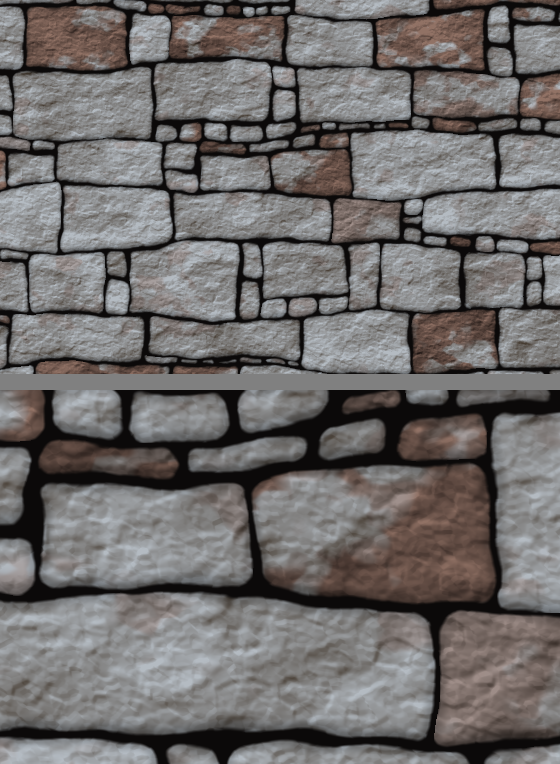
Top, the full canvas; bottom, a detail of the centre.
Reproduce this texture procedurally as a Shadertoy shader.

```glsl
const float COURSES = 6.1;
const float STONE_WIDTH = 0.4;
const float GAP = 0.0085;
const vec3 JOINT = vec3(0.045, 0.037, 0.036);
const vec3 GREY_DARK = vec3(0.43, 0.415, 0.40);
const vec3 GREY_LIGHT = vec3(0.65, 0.67, 0.69);
const vec3 RUST_DARK = vec3(0.28, 0.215, 0.19);
const vec3 RUST_LIGHT = vec3(0.51, 0.40, 0.355);

vec2 hash2(vec2 p) {
    vec3 q = fract(p.xyx * vec3(0.1031, 0.1030, 0.0973));
    q += dot(q, q.yzx + 33.33);
    return fract((q.xx + q.yz) * q.zy);
}

// Smooth cellular noise: random cell values blended by distance
float cells(vec2 p) {
    vec2 base = floor(p);
    float total = 0.0, weight = 0.0;
    for (int y = -1; y <= 1; y++)
    for (int x = -1; x <= 1; x++) {
        vec2 c = base + vec2(x, y);
        vec2 d = c + hash2(c) - p;
        float w = exp(-9.0 * dot(d, d));
        total += w * hash2(c + 71.7).x;
        weight += w;
    }
    return total / weight;
}

float roughness(vec2 p, int octaves) {
    float sum = 0.0, amp = 1.0, norm = 0.0;
    for (int i = 0; i < octaves; i++) {
        sum += amp * cells(p);
        norm += amp;
        amp *= 0.62;
        p = mat2(1.7, 1.1, -1.1, 1.7) * p + 17.3;
    }
    return sum / norm;
}

// Wavy joint below a course
float courseLine(float j, float x) {
    float shift = 0.32 * (hash2(vec2(j, 4.0)).x - 0.5);
    float wave = 0.10 * sin(x * 4.3 + j * 2.3) + 0.04 * sin(x * 11.0 + j * 4.1);
    return (j + shift + wave) / COURSES;
}

// Upright joint left of a stone
float uprightLine(float i, float j) {
    vec2 h = hash2(vec2(i + 20.0, j + 9.0));
    return (i + 0.62 * (h.x - 0.5) + 0.47 * j) * STONE_WIDTH;
}

void split(inout vec2 lo, inout vec2 size, inout vec2 id, vec2 p, vec2 axis, float at) {
    float len = dot(size, axis), cut = len * at;
    float side = step(cut, dot(p - lo, axis));
    lo += axis * cut * side;
    size -= axis * mix(len - cut, cut, side);
    id += vec2(3.1 + 7.3 * side, 5.7);
}

// Finds the box that holds p, broken into slivers and small fillers
void findStone(vec2 p, out vec2 lo, out vec2 size, out vec2 id) {
    float j = floor(p.y * COURSES);
    if (p.y < courseLine(j, p.x)) j--;
    else if (p.y > courseLine(j + 1.0, p.x)) j++;
    float i = floor(p.x / STONE_WIDTH - 0.47 * j);
    if (p.x < uprightLine(i, j)) i--;
    else if (p.x > uprightLine(i + 1.0, j)) i++;

    lo = vec2(uprightLine(i, j), courseLine(j, p.x));
    size = vec2(uprightLine(i + 1.0, j), courseLine(j + 1.0, p.x)) - lo;
    id = vec2(i + 40.0, j + 15.0) * 3.0;
    // Choices use the mean height so they stay constant along a stone
    float height = 1.0 / COURSES;
    for (int k = 0; k < 4; k++) {
        vec2 r = hash2(id + float(k) * 11.9);
        float ratio = size.x / height;
        float flip = step(0.5, fract(r.y * 9.0));
        if (ratio > 3.1) {
            split(lo, size, id, p, vec2(1, 0), mix(0.3, 0.7, r.y));
        } else if (ratio < 0.6 && r.x < 0.5) {
            float at = mix(0.35, 0.65, r.y);
            float upper = step(size.y * at, p.y - lo.y);
            split(lo, size, id, p, vec2(0, 1), at);
            height *= mix(at, 1.0 - at, upper);
        } else if (k == 0 && r.x < 0.36) {
            float at = mix(0.14, 0.27, r.y);
            at = mix(at, 1.0 - at, flip);
            float upper = step(size.y * at, p.y - lo.y);
            split(lo, size, id, p, vec2(0, 1), at);
            height *= mix(at, 1.0 - at, upper);
        } else if (k == 1 && r.x < 0.34) {
            float at = mix(0.15, 0.3, r.y);
            split(lo, size, id, p, vec2(1, 0), mix(at, 1.0 - at, flip));
        }
    }
}

void mainImage(out vec4 fragColor, in vec2 fragCoord) {
    vec2 p = fragCoord / iResolution.y;
    vec2 bent = p + 0.0035 * sin(p.yx * 23.0 + 2.0 * sin(p * 17.0))
                  + 0.0015 * sin(p.yx * 71.0 + 3.0 * sin(p * 43.0));
    vec2 lo, size, id;
    findStone(bent, lo, size, id);

    // Rough relief, lit from the upper left
    vec2 grain = (p + id * 0.37) * vec2(8.0, 11.0);
    float rough = roughness(grain, 5);
    float slope = rough - roughness(grain + vec2(-0.018, 0.042), 5);

    // Tilted edges and rounded corners
    vec2 q = bent - lo, t = q / size;
    vec2 lower = q - GAP * mix(hash2(id + 1.3), hash2(id + 2.9), t.yx);
    vec2 upper = size - q - GAP * mix(hash2(id + 4.1), hash2(id + 6.7), t.yx);
    float radius = min(0.014, 0.32 * min(size.x, size.y));
    vec2 corner = max(radius - min(lower, upper), 0.0);
    float edge = radius - length(corner) + 0.012 * (rough - 0.5);

    // Stone colours: grey blocks, some rusty with pale mottling
    vec2 kind = hash2(id + 8.3);
    float tone = 0.60 + 0.4 * (kind.x - 0.5) + 1.1 * (rough - 0.5) + 6.0 * slope;
    tone = clamp(tone, -0.7, 1.25);
    float mottle = roughness(grain * 1.5 + 31.0, 3);
    float rust = smoothstep(0.74, 0.86, kind.y) * smoothstep(0.30, 0.56, mottle + 0.08);
    rust = max(rust, 0.4 * smoothstep(0.62, 0.82, mottle));
    vec3 color = mix(mix(GREY_DARK, GREY_LIGHT, tone), mix(RUST_DARK, RUST_LIGHT, tone), rust);

    // Worn rims, darker underneath
    float rim = 1.0 - smoothstep(0.0, 0.011, edge);
    float under = 1.0 - smoothstep(0.0, 0.022, lower.y);
    color *= 1.0 - 0.22 * rim - 0.16 * under;

    float blur = 0.0012 + 0.7 / iResolution.y;
    color = mix(JOINT, color, smoothstep(-blur, blur, edge));
    fragColor = vec4(clamp(color, 0.0, 1.0), 1.0);
}
```
